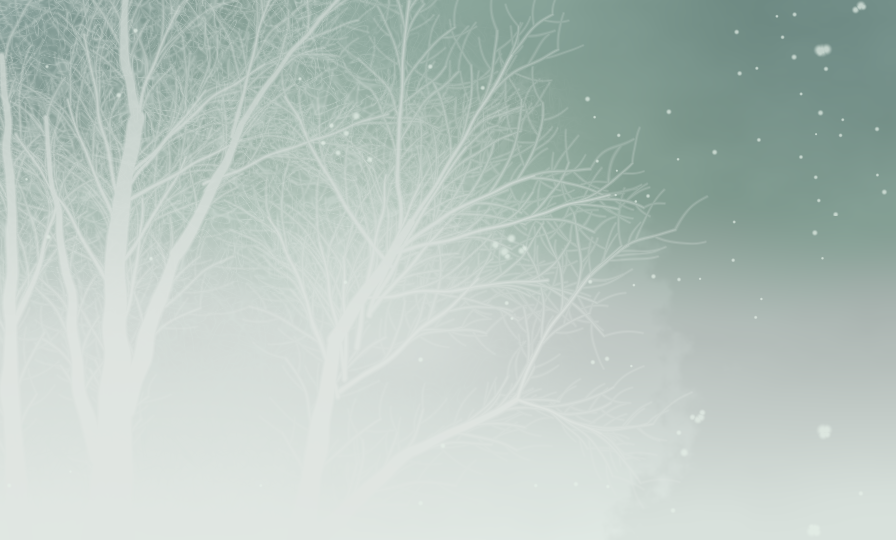
Write a Shadertoy shader that draws this background.

```glsl
const vec3 SKY_HIGH = vec3(.51, .62, .575), SKY_GREEN = vec3(.56, .665, .61),
  SKY_GREY = vec3(.74, .77, .757), GROUND_MIST = vec3(.85, .885, .865),
  CORNER_SHADE = vec3(.42, .53, .51), SNOW = vec3(.9, .94, .91),
  BARK_LOW = vec3(.88, .9, .885), BARK_HIGH = vec3(.8, .84, .82);
const int BOUGHS = 8, TWIGS = 5, SHOOTS = 20;
const float TAPER = .54, SOFTNESS = 1.9;

// Main limbs as root.xy, tip.xy, with the half width at the root
const vec4 OLD_TREE[11] = vec4[11](
  vec4(.2, -.02, .217, .35), vec4(.217, .35, .252, .78), vec4(.252, .78, .235, 1.02),
  vec4(.23, .24, .326, .533), vec4(.326, .533, .446, .772), vec4(.446, .772, .64, 1.02),
  vec4(.43, .75, .5, 1), vec4(.18, .15, .13, .46), vec4(.13, .46, .083, .78),
  vec4(.025, .4, .1, .62), vec4(.38, .66, .72, .79));
const float OLD_WIDTH[11] = float[11](.046, .025, .012, .02, .014, .007, .005, .016, .009, .007, .004);
const vec4 YOUNG_TREE[12] = vec4[12](
  vec4(.55, -.02, .62, .37), vec4(.62, .37, .76, .587), vec4(.76, .587, .95, .9),
  vec4(.74, .58, .76, 1), vec4(.72, .53, 1.13, .64), vec4(.67, .45, 1.01, .48),
  vec4(.57, -.02, .76, .163), vec4(.76, .163, .957, .26), vec4(.957, .26, 1.09, .49),
  vec4(.957, .26, 1.11, .2), vec4(.04, -.02, .02, .41), vec4(.02, .41, 0, .9));
const float YOUNG_WIDTH[12] = float[12](.024, .015, .005, .005, .0045, .004, .018, .01, .004, .004, .022, .012);

// Snow clusters as centre.xy, spread, flake radius
const vec4 CLUSTERS[7] = vec4[7](
  vec4(.94, .55, .035, .012), vec4(1.28, .2, .04, .01), vec4(1.525, .9, .009, .014),
  vec4(1.527, .2, .006, .014), vec4(1.507, .018, .007, .013), vec4(1.6, .99, .02, .01),
  vec4(.64, .74, .05, .01));

float hash2(vec2 p) { return fract(sin(dot(p, vec2(127.1, 311.7))) * 4375.85); }
float hash(float n) { return hash2(vec2(n, 0)); }

float noise(vec2 p) {
  vec2 i = floor(p), f = fract(p);
  f *= f * (3. - 2. * f);
  return mix(mix(hash2(i), hash2(i + vec2(1, 0)), f.x),
             mix(hash2(i + vec2(0, 1)), hash2(i + 1.), f.x), f.y);
}

float fbm(vec2 p) {
  float sum = 0., gain = .5;
  for (int i = 0; i < 5; i++) { sum += gain * noise(p); p = p * 2.03 + 7.1; gain *= .5; }
  return sum;
}

vec2 turn(vec2 v, float a) { return v * cos(a) + vec2(-v.y, v.x) * sin(a); }
vec2 along(vec2 root, vec2 d, float bend, float t) {
  return root + d * t + vec2(-d.y, d.x) * bend * 4. * t * (1. - t);
}

// Coverage of one bent, tapered stroke
float stroke(vec2 p, vec2 root, vec2 d, float width, float bend) {
  float t = clamp(dot(p - root, d) / dot(d, d), 0., 1.);
  float gap = length(p - along(root, d, bend, t)) - width * mix(1., TAPER, t);
  return clamp(.5 - gap * 308. / SOFTNESS, 0., 1.);
}

// A limb carries boughs, and each bough carries twigs
float limb(vec2 p, vec4 ends, float width, float seed) {
  vec2 root = ends.xy, d = ends.zw - root;
  float size = length(d), bend = (hash(seed) - .5) * .09;
  if (length(p - root - d * .5) > size * .5 + .3) return 0.;
  float cover = stroke(p, root, d, width, bend);
  for (int i = 0; i < BOUGHS; i++) {
    float s = seed * 17.3 + float(i) * 3.7, side = i % 2 == 0 ? 1. : -1.;
    float reach = mix(.08, .19, hash(s + 1.));
    vec2 start = along(root, d, bend, mix(.2, 1., (float(i) + hash(s)) / float(BOUGHS)));
    if (length(p - start) > reach * 1.6) continue;
    vec2 bough = turn(d / size, side * mix(.2, .75, hash(s + 2.))) * reach;
    cover = max(cover, .85 * stroke(p, start, bough, min(width * .4, .0026), -side * .07));
    for (int j = 0; j < TWIGS; j++) {
      float k = s + float(j) * 1.9, flip = j % 2 == 0 ? 1. : -1.;
      vec2 bud = along(start, bough, -side * .07, float(j + 1) / float(TWIGS));
      vec2 twig = turn(bough, flip * mix(.3, .8, hash(k))) * mix(.3, .6, hash(k + 4.));
      cover = max(cover, .6 * stroke(p, bud, twig, .0009, flip * .07));
    }
  }
  return cover;
}

float glow(vec2 d, float k) { return exp(-k * dot(d, d)); }
float flake(vec2 d, float r) { return 1. - smoothstep(r * .2, r, length(d)); }

void mainImage(out vec4 fragColor, in vec2 fragCoord) {
  vec2 p = fragCoord / iResolution.y;
  float cloud = fbm(p * vec2(3, 5)) - .48;

  // Clouded sky fading into ground mist
  float h = p.y + cloud * .18;
  vec3 col = mix(GROUND_MIST, SKY_GREY, smoothstep(0., .38, h));
  col = mix(col, SKY_GREEN, smoothstep(.36, .62, h));
  col = mix(col, SKY_HIGH, smoothstep(.7, 1., h));
  float shade = glow(p - vec2(1.6, 1), 5.) + glow(p - vec2(0, .98), 7.);
  col = mix(col, CORNER_SHADE, min(shade * .85, 1.)) + cloud * .11 * smoothstep(0., .4, p.y);

  // Pale foliage edge and mist behind the trees
  float edge = 1.3 - abs(p.y - .32) * .45 + (fbm(p * 22.) - .5) * .22;
  col += .03 * (1. - smoothstep(-.05, .03, p.x - edge)) * (1. - smoothstep(.6, .74, p.y));
  float mist = (1. - smoothstep(.35, 1.25, p.x)) * (1. - smoothstep(.15, .95, p.y));
  mist = max(mist * .85, .72 * glow((p - vec2(.68, .45)) / vec2(.28, .25), 1.));
  col = mix(col, BARK_LOW, mist * .82);

  // Crossed fibres of the finest twigs
  float fibre = 0.;
  for (int i = 0; i < 5; i++) {
    vec2 f = turn(p + .03 * cloud, float(i) * .63 + .2) * vec2(32, 120) + float(i) * 9.;
    fibre = max(fibre, pow(1. - abs(2. * noise(f) - 1.), 5.) * noise(f * .31));
  }
  float canopy = (1. - smoothstep(.6, 1.1, p.x + cloud * .6)) * smoothstep(0., .25, p.y);
  col = mix(col, BARK_HIGH + .04, canopy * (.12 + .5 * fibre));

  // Bare trees, then thin shoots fanning from both trunks
  vec2 q = p + .01 * (vec2(noise(p * 18.), noise(p * 18. + 31.)) - .5);
  float wood = 0.;
  for (int i = 0; i < 12; i++) {
    if (i < 11) wood = max(wood, limb(q, OLD_TREE[i], OLD_WIDTH[i], float(i) + 1.));
    wood = max(wood, limb(q, YOUNG_TREE[i], YOUNG_WIDTH[i], float(i) + 21.));
  }
  for (int i = 0; i < SHOOTS; i++) {
    float s = float(i) + 51., a = mix(.5, 2.3, float(i / 2) / float(SHOOTS / 2));
    vec2 root = i % 2 == 0 ? mix(vec2(.58, .15), vec2(.74, .55), hash(s))
                           : mix(vec2(.21, .3), vec2(.25, .8), hash(s));
    vec2 tip = root + vec2(cos(a), sin(a)) * mix(.2, .4, hash(s + .5));
    wood = max(wood, limb(q, vec4(root, tip), .005, s));
  }
  col = mix(col, mix(BARK_LOW, BARK_HIGH, smoothstep(.3, 1., p.y)), wood * .85);

  // Clustered flakes, then fine drifting snow
  float snow = 0.;
  for (int i = 0; i < 42; i++) {
    vec4 c = CLUSTERS[i / 6];
    float s = float(i) + .5;
    vec2 offset = vec2(hash(s), hash(s + 60.)) * 2. - 1.;
    snow = max(snow, flake(p - c.xy - offset * c.z, c.w * mix(.6, 1.1, hash(s + 9.))));
  }
  vec2 cell = floor(p * 26.), spot = vec2(hash2(cell), hash2(cell + 40.)) * .6 + .2;
  float present = step(hash2(cell + 80.), .035 + .28 * glow(p - vec2(1.52, .83), 14.));
  snow = max(snow, present * flake(p - (cell + spot) / 26., mix(.003, .007, hash2(cell + 9.))));
  fragColor = vec4(mix(col, SNOW, snow * .7), 1);
}
```
